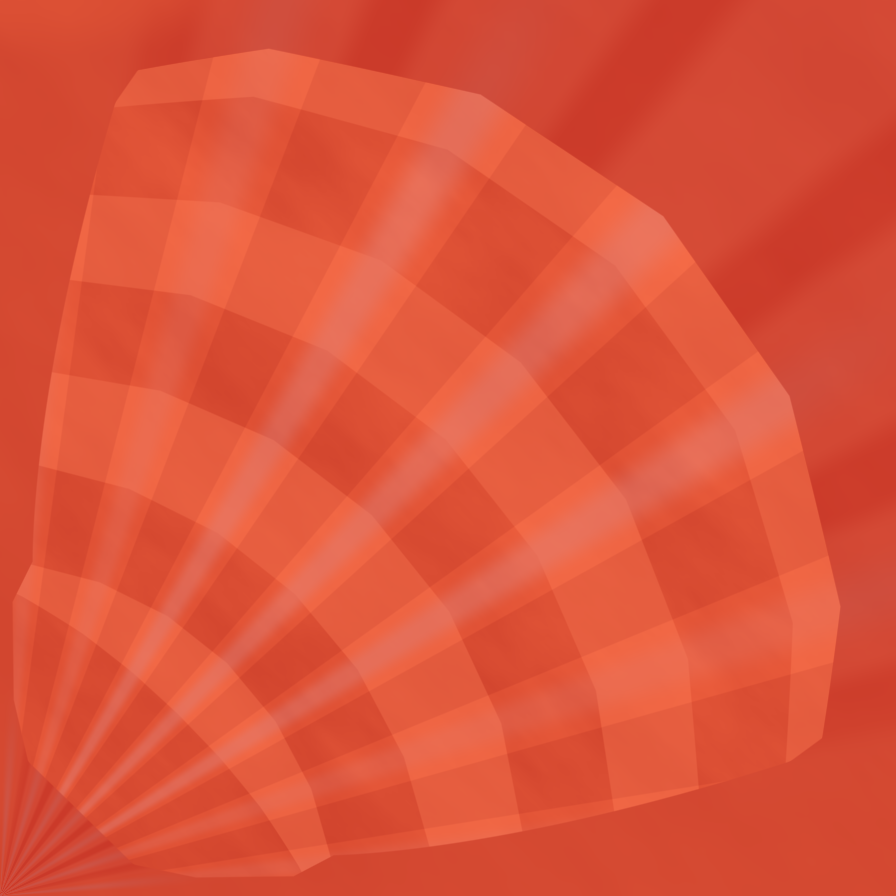
Reproduce this background procedurally as a three.js fragment shader.

```glsl
// A translucent scallop fan on warm red, opening from the lower left corner.
// The plane is folded about the fan's axis; ribs repeat by angle, and growth
// rings are straight chords between ribs that toggle light and dark.

varying vec2 vUv;

const float TILT = 0.0122;          // turn of the axis from the diagonal
const float RIB_STEP = 0.233;       // angle between neighbouring ribs
const float SOFT = 0.0011;          // edge softness
const vec4 OUTER_RINGS = vec4(1.060, 0.983, 0.832, 0.712);
const vec4 INNER_RINGS = vec4(0.594, 0.471, 0.363, 0.284);
const vec4 OUTER_BEND = vec4(0.016, 0.012, 0.006, 0.003);
const vec4 INNER_BEND = vec4(0.001, -0.003, -0.003, -0.020);

const vec3 BACK_DARK = vec3(0.798, 0.232, 0.165);
const vec3 BACK_LIGHT = vec3(0.827, 0.283, 0.205);
const vec3 BACK_SIDE = vec3(0.832, 0.285, 0.192);
const vec3 CORNER_GLOW = vec3(0.865, 0.315, 0.205);
const vec3 SHELL = vec3(0.853, 0.300, 0.198);
const vec3 RING_GAIN = vec3(0.045, 0.062, 0.047);
const vec3 RIB_GAIN = vec3(0.040, 0.035, 0.020);
const vec3 PINK = vec3(0.880, 0.470, 0.420);
const vec3 MAUVE = vec3(0.790, 0.350, 0.310);

float hash(vec2 p) {
  return fract(sin(dot(p, vec2(127.1, 311.7))) * 43758.545);
}

float noise(vec2 p) {
  vec2 i = floor(p), f = fract(p);
  f = f * f * (3.0 - 2.0 * f);
  return mix(mix(hash(i), hash(i + vec2(1.0, 0.0)), f.x),
             mix(hash(i + vec2(0.0, 1.0)), hash(i + vec2(1.0, 1.0)), f.x), f.y);
}

float fbm(vec2 p) {
  float sum = 0.0, gain = 0.5;
  for (int i = 0; i < 4; i++) {
    sum += gain * noise(p);
    p = p * 2.03 + 7.3;
    gain *= 0.5;
  }
  return sum;
}

// 1 inside a growth ring; span is the squared rib index, blended along chords
float insideRing(float rho, float radius, float bend, float span) {
  return smoothstep(-SOFT, SOFT, radius * (1.0 - bend * span) - rho);
}

// Left limit of the folded fan at height y: hinge, notch, then flaring side
float sideEdge(float y) {
  float flare = pow(max((y - 0.372) / 0.510, 0.0), 1.6);
  return 0.018 + min(0.51 * max(y - 0.328, 0.0), 0.023)
       + 0.098 * flare + 0.22 * max(0.219 - y, 0.0);
}

void main() {
  // Fold about the axis, then measure the angle in ribs
  vec2 p = vec2(vUv.x + TILT * vUv.y, vUv.y - TILT * vUv.x);
  vec2 q = vec2(min(p.x, p.y), max(p.x, p.y));
  float r = length(q);
  float rib = max((atan(q.y, q.x) - 0.785398) / RIB_STEP, 0.0);
  float k = floor(rib);
  float t = (rib - k) * RIB_STEP;
  float chord = sin(t) + sin(RIB_STEP - t);
  float rho = r * chord / sin(RIB_STEP);
  float span = mix(k * k, (k + 1.0) * (k + 1.0), sin(t) / chord);
  float ribDist = abs(fract(rib + 0.5) - 0.5);

  // Rings toggle from light to dark toward the hinge
  float light = 0.0;
  for (int i = 0; i < 4; i++) {
    float toggle = mod(float(i), 2.0) < 0.5 ? 1.0 : -1.0;
    light += toggle * insideRing(rho, OUTER_RINGS[i], OUTER_BEND[i], span);
    light += toggle * insideRing(rho, INNER_RINGS[i], INNER_BEND[i], span);
  }

  // Fan outline: outer ring, sides, clipped tips and hinge
  float mask = insideRing(rho, OUTER_RINGS.x, OUTER_BEND.x, span);
  mask *= smoothstep(-SOFT, SOFT, q.x - sideEdge(q.y));
  mask *= smoothstep(-SOFT, SOFT, 0.400 - dot(q, vec2(-0.814, 0.581)));
  mask *= smoothstep(-SOFT, SOFT, (q.x + q.y - 0.183) * 0.707);

  // Soft mottling, drawn out across the axis
  vec2 across = vec2(p.x - p.y, p.x + p.y);
  float mottle = fbm(across * vec2(3.5, 7.0) + 3.0) - 0.47;
  float fine = fbm(across * vec2(9.0, 26.0) + 11.0) - 0.47;

  // Background: wide soft folds that carry on the ribs
  float fanFade = 1.0 - smoothstep(2.2, 3.0, rib);
  float fold = 1.0 - smoothstep(0.27, 0.43, ribDist + 0.10 * mottle);
  vec3 back = mix(BACK_SIDE, mix(BACK_DARK, BACK_LIGHT, fold), fanFade);
  float haze = 1.0 - smoothstep(0.0, 0.24, ribDist);
  float nearRim = 1.0 - smoothstep(0.02, 0.30, abs(r - 0.98));
  back = mix(back, MAUVE, haze * fanFade * nearRim * 0.35 * step(0.5, rib));
  float hinge = 1.0 - smoothstep(0.08, 0.26, r);
  back = mix(back, MAUVE, haze * hinge * 0.65);
  float corner = 1.0 - smoothstep(0.06, 0.20, length((vUv - vec2(0.06, 1.02)) * vec2(0.8, 2.2)));
  back = mix(back, CORNER_GLOW, corner * 0.8);
  back += mottle * vec3(0.035, 0.040, 0.025);

  // Shell: ring and rib tints with a pink crest on each rib
  float ribSoft = SOFT / max(r * RIB_STEP, 0.01);
  float band = 1.0 - smoothstep(0.25 - ribSoft, 0.25 + ribSoft, ribDist);
  float crest = 1.0 - smoothstep(0.03, 0.21, ribDist);
  vec3 shell = SHELL + light * RING_GAIN + band * RIB_GAIN;
  shell = mix(shell, PINK, crest * mix(0.55, 0.25, smoothstep(1.0, 2.2, rib)));
  shell += (mottle * 0.12 + fine * 0.05) * mix(1.0, 0.45, light) * vec3(0.8, 0.8, 0.5);

  gl_FragColor = vec4(mix(back, shell, mask), 1.0);
}
```
